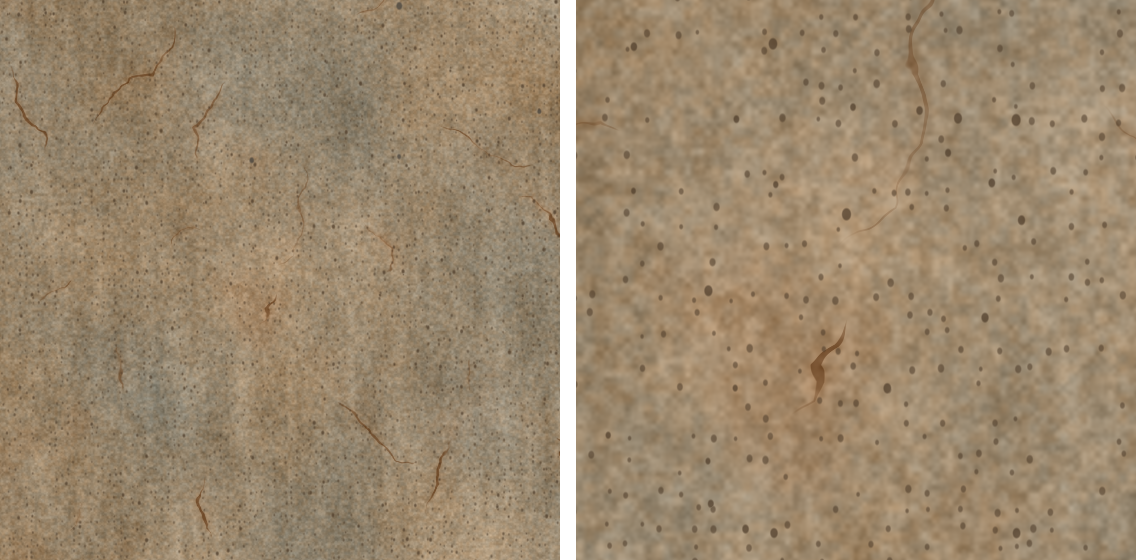
Left, the full canvas; right, a detail of the centre.
A Shadertoy shader for this texture:

```glsl
#define BASE vec3(0.597, 0.526, 0.425)
#define WARM vec3(0.034, 0.0, -0.028)
#define RUST vec3(0.40, 0.25, 0.12)
#define STAIN vec3(0.60, 0.44, 0.29)
#define PIT vec3(0.30, 0.23, 0.16)
#define GRAIN 0.15
#define MOTTLE 0.17
#define STREAK 0.055
#define CRACKS 18
#define SEGMENTS 5

float hash(vec2 p) {
    uvec2 q = uvec2(ivec2(floor(p)) + 8192);
    uint h = q.x * 1597334677u ^ q.y * 3812015801u;
    h = (h ^ (h >> 15)) * 2246822519u;
    h = (h ^ (h >> 13)) * 3266489917u;
    return float((h ^ (h >> 16)) >> 8) / 16777216.0;
}

float noise(vec2 p) {
    vec2 i = floor(p), f = fract(p);
    f = f * f * (3.0 - 2.0 * f);
    return mix(mix(hash(i), hash(i + vec2(1, 0)), f.x),
               mix(hash(i + vec2(0, 1)), hash(i + vec2(1, 1)), f.x), f.y);
}

float fbm(vec2 p) {
    float sum = 0.0, amp = 0.5;
    for (int i = 0; i < 5; i++) {
        sum += amp * noise(p);
        p = mat2(1.6, 1.2, -1.2, 1.6) * p + 17.3;
        amp *= 0.55;
    }
    return sum / 1.055;
}

// Distance to a segment in x, position along it in y
vec2 segment(vec2 p, vec2 a, vec2 b) {
    vec2 d = b - a;
    float t = clamp(dot(p - a, d) / dot(d, d), 0.0, 1.0);
    return vec2(length(p - a - d * t), t);
}

// Scattered round pits, one candidate per jittered cell
float pits(vec2 uv, float cells, float share, float radius, float px) {
    vec2 p = uv * cells, id = floor(p);
    vec2 jitter = vec2(hash(id + 311.0), hash(id + 547.0));
    vec2 d = (fract(p) - 0.3 - 0.4 * jitter) / cells;
    d.y *= 0.75;
    float r = radius * mix(0.5, 1.0, hash(id + 823.0));
    float present = step(hash(id + 97.0), share);
    return present * (1.0 - smoothstep(r - px, r + px, length(d)));
}

// Wandering polylines: x is the crack core, y the stain around it
vec2 cracks(vec2 uv, float px) {
    vec2 warp = vec2(noise(uv * 28.0), noise(uv * 28.0 + 71.0)) - 0.5;
    vec2 fine = vec2(noise(uv * 110.0 + 9.0), noise(uv * 110.0 + 53.0)) - 0.5;
    vec2 p = uv + warp * 0.018 + fine * 0.005;
    float patchy = smoothstep(0.25, 0.65, noise(uv * 22.0 + 40.0));
    vec2 result = vec2(0.0);
    for (int i = 0; i < CRACKS; i++) {
        float id = float(i);
        vec2 a = vec2(fract(0.13 + id * 0.618), (id + hash(vec2(id, 1))) / float(CRACKS));
        float size = hash(vec2(id, 2));
        float reach = mix(0.010, 0.042, size * size) + 0.016 * smoothstep(0.5, 0.8, a.y);
        float angle = (hash(vec2(id, 3)) - 0.5) * 2.6;
        float strength = mix(0.45, 1.0, hash(vec2(id, 4)));
        for (int j = 0; j < SEGMENTS; j++) {
            angle += (hash(vec2(id, 10 + j)) - 0.5) * 1.5;
            vec2 b = a + reach * vec2(cos(angle), sin(angle));
            vec2 s = segment(p, a, b);
            float along = (float(j) + s.y) / float(SEGMENTS);
            float taper = sin(3.1416 * along);
            float w = mix(0.0003, 0.0026, taper * patchy * strength);
            float core = 1.0 - smoothstep(w - px * 0.5, w + px, s.x);
            core *= strength * mix(0.3, 1.0, patchy) * smoothstep(0.0, 0.3, taper);
            float halo = taper * strength * (0.5 * exp(-s.x / 0.004) + 0.22 * exp(-s.x / 0.02));
            result = max(result, vec2(core, halo));
            a = b;
        }
    }
    return result;
}

void mainImage(out vec4 fragColor, in vec2 fragCoord) {
    vec2 uv = fragCoord / iResolution.y;
    float px = 1.0 / iResolution.y;

    // Broad weathering, vertical wash streaks and sandy grain
    float broad = fbm(uv * 5.0 + 3.0) - 0.5;
    float blotch = fbm(uv * vec2(26.0, 19.0) + 60.0) - 0.5;
    float streakMask = smoothstep(0.3, 0.7, noise(uv * 4.0 + 21.0));
    float streak = noise(uv * vec2(75.0, 7.0)) + noise(uv * vec2(32.0, 4.0) + 8.0) - 1.0;
    float grain = 0.6 * noise(uv * 250.0) + 0.55 * noise(uv * 135.0 + 33.0)
                + 0.3 * noise(uv * 390.0 + 77.0) - 0.725;
    float tone = MOTTLE * broad + 0.09 * blotch + GRAIN * grain
               + STREAK * streak * mix(0.4, 1.0, streakMask);
    vec3 color = BASE + tone;

    // Drift between greenish grey and warm tan, with tinted grains
    float warmth = 3.2 * (fbm(uv * 3.5 + 90.0) - 0.5) + 1.1 * (noise(uv * 170.0 + 5.0) - 0.5);
    color += WARM * warmth;

    // Rusty blushes and cracks
    vec2 crack = cracks(uv, px);
    float blush = 0.3 * smoothstep(0.60, 0.78, fbm(uv * 4.5 + 140.0));
    float stain = clamp(crack.y + blush, 0.0, 0.8);
    color = mix(color, STAIN + tone, stain);
    color = mix(color, RUST + 0.6 * tone, 0.85 * crack.x);

    // Fine pores and a few larger chips
    float pores = pits(uv, 95.0, 0.24, 0.0019, px) * 0.55;
    pores = max(pores, pits(uv + 0.37, 48.0, 0.10, 0.0027, px) * 0.7);
    color = mix(color, PIT, pores);
    color = mix(color, vec3(0.30, 0.28, 0.25), 0.8 * pits(uv + 0.61, 11.0, 0.05, 0.005, px));

    fragColor = vec4(clamp(color, 0.0, 1.0), 1.0);
}
```
